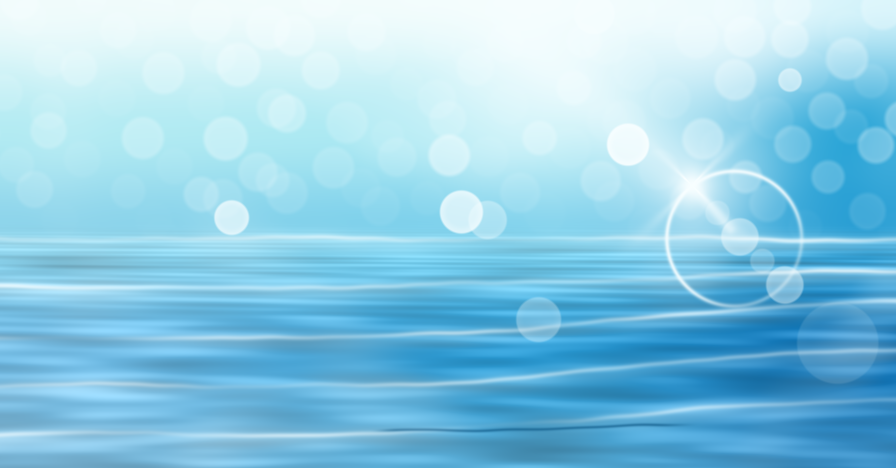
Give the GLSL for this background, as a WebGL 2 fragment shader.

```glsl
#version 300 es
precision highp float;
// Sunlit sea under a hazy sky: three vertical colour ramps are blended across
// the canvas, then stretched gradient noise and rising crests form the water.
// Soft discs, a sun glow and a lens flare are laid over it as white light.
uniform vec2 u_resolution;
out vec4 fragColor;

vec2 hash2(vec2 p) {
  vec3 q = fract(p.xyx * vec3(0.1031, 0.1030, 0.0973));
  q += dot(q, q.yzx + 33.33);
  return fract((q.xx + q.yz) * q.zy);
}

// Gradient noise, roughly -0.7 to 0.7
float noise(vec2 p) {
  vec2 i = floor(p), f = fract(p);
  vec2 u = f * f * f * (f * (f * 6.0 - 15.0) + 10.0);
  vec2 e = vec2(1.0, 0.0);
  float a = dot(hash2(i) * 2.0 - 1.0, f);
  float b = dot(hash2(i + e) * 2.0 - 1.0, f - e);
  float c = dot(hash2(i + e.yx) * 2.0 - 1.0, f - e.yx);
  float d = dot(hash2(i + 1.0) * 2.0 - 1.0, f - 1.0);
  return mix(mix(a, b, u.x), mix(c, d, u.x), u.y);
}

// Vertical colour ramp from the bottom edge to the top edge
vec3 ramp(float y, vec3 bottom, vec3 sea, vec3 horizon, vec3 sky, vec3 top) {
  vec3 c = mix(bottom, sea, smoothstep(0.0, 0.25, y));
  c = mix(c, horizon, smoothstep(0.25, 0.51, y));
  c = mix(c, sky, smoothstep(0.50, 0.73, y));
  return mix(c, top, smoothstep(0.70, 1.0, y));
}

float glow(vec2 d, float r) { return exp(-dot(d, d) / (r * r)); }

float segment(vec2 p, vec2 a, vec2 b) {
  vec2 d = b - a;
  return length(p - a - d * clamp(dot(p - a, d) / dot(d, d), 0.0, 1.0));
}

// Filled disc with a faintly brighter rim
float disc(vec2 p, vec2 c, float r, float soft) {
  float d = length(p - c);
  return (1.0 - smoothstep(r - soft, r + soft, d)) * (0.85 + 0.15 * smoothstep(0.6 * r, r, d));
}

void lighten(inout vec3 c, float amount) {
  c = mix(c, vec3(0.97, 0.995, 1.0), clamp(amount, 0.0, 1.0));
}

void main() {
  vec2 p = gl_FragCoord.xy / u_resolution.y;
  float px = max(1.0 / u_resolution.y, 0.003);

  // Base colours at the left, middle and right
  vec3 left = ramp(p.y, vec3(0.47, 0.71, 0.84), vec3(0.42, 0.71, 0.87),
    vec3(0.55, 0.83, 0.92), vec3(0.70, 0.92, 0.95), vec3(0.94, 0.985, 0.985));
  vec3 middle = ramp(p.y, vec3(0.32, 0.66, 0.83), vec3(0.15, 0.58, 0.80),
    vec3(0.47, 0.81, 0.92), vec3(0.66, 0.91, 0.95), vec3(0.95, 0.99, 0.99));
  vec3 right = ramp(p.y, vec3(0.22, 0.55, 0.76), vec3(0.04, 0.43, 0.69),
    vec3(0.16, 0.62, 0.83), vec3(0.15, 0.64, 0.84), vec3(0.82, 0.95, 0.98));
  vec3 col = mix(left, middle, smoothstep(0.1, 1.1, p.x));
  col = mix(col, right, smoothstep(1.15, 1.85, p.x));

  // Ripples, finer toward the horizon
  float water = 1.0 - smoothstep(0.42, 0.53, p.y);
  float depth = 1.0 / (0.72 - min(p.y, 0.53));
  float ripple = noise(vec2(p.x * 2.2, depth * 9.0 + p.x))
    + 0.6 * noise(vec2(p.x * 4.0 + 7.0, p.y * 48.0));
  col *= 1.0 + water * 0.28 * ripple;
  lighten(col, water * 0.3 * max(ripple, 0.0));

  // Long crests that climb to the right
  for (int i = 0; i < 5; i++) {
    float k = float(i);
    float y = 0.490 - 0.105 * k + 0.075 * smoothstep(0.0, 2.0, k) * smoothstep(0.7, 1.9, p.x);
    y += 0.014 * noise(vec2(p.x * 2.5, k * 5.3)) + 0.004 * noise(vec2(p.x * 11.0, k * 3.7));
    float d = p.y - y;
    float shine = clamp(0.6 + 1.1 * noise(vec2(p.x * 2.1 + k * 4.6, k * 2.3 + 0.5)), 0.12, 1.0);
    lighten(col, shine * (0.55 * glow(vec2(d, 0.0), 0.0055) + 0.28 * glow(vec2(d + 0.008, 0.0), 0.022)));
  }

  // Thin dark crease on the nearest wave
  float crease = 0.081 + 0.012 * smoothstep(1.0, 1.5, p.x) + 0.004 * noise(vec2(p.x * 9.0, 2.5));
  float span = smoothstep(0.79, 0.85, p.x) * (1.0 - smoothstep(1.4, 1.5, p.x));
  col = mix(col, vec3(0.05, 0.34, 0.52), 0.6 * span * glow(vec2(p.y - crease, 0.0), 0.0035));

  // Haze and broad light around the sun
  vec2 sun = vec2(1.478, 0.604);
  lighten(col, 0.16 * smoothstep(0.0, 0.5, noise(p * 3.5 + 2.0)));
  lighten(col, 0.62 * glow(p - vec2(1.17, 0.85), 0.24));
  lighten(col, 0.60 * glow(p - vec2(1.53, 0.94), 0.19));
  lighten(col, 0.42 * glow(p - sun, 0.16));
  lighten(col, 0.40 * glow(vec2(segment(p, vec2(1.1, 0.93), sun), 0.0), 0.07));

  // Scattered soft discs in three jittered grids
  for (int layer = 0; layer < 3; layer++) {
    vec2 offset = vec2(0.37, 0.61) * float(layer);
    vec2 cell = floor(p / 0.17 + offset);
    vec2 h = hash2(cell + 17.0 * float(layer)), g = hash2(cell + 51.0);
    vec2 c = (cell + 0.32 + 0.36 * h - offset) * 0.17;
    float fade = smoothstep(0.48, 0.64, c.y);
    lighten(col, fade * (0.06 + 0.32 * g.x * g.x) * disc(p, c, 0.034 + 0.014 * g.y, 0.006));
  }

  // Distinct foreground discs
  lighten(col, 0.75 * disc(p, vec2(0.495, 0.535), 0.037, px));
  lighten(col, 0.80 * disc(p, vec2(0.986, 0.547), 0.046, px));
  lighten(col, 0.38 * disc(p, vec2(1.042, 0.530), 0.041, px));
  lighten(col, 0.95 * disc(p, vec2(1.342, 0.691), 0.045, px));
  lighten(col, 0.50 * disc(p, vec2(0.960, 0.668), 0.044, px * 2.0));
  lighten(col, 0.60 * disc(p, vec2(1.688, 0.829), 0.025, px));
  lighten(col, 0.32 * disc(p, vec2(1.151, 0.317), 0.048, px));
  lighten(col, 0.55 * disc(p, vec2(1.270, 0.970), 0.043, px));
  lighten(col, 0.12 * disc(p, vec2(1.790, 0.267), 0.087, px));

  // Lens flare: ring, chain of discs, beam and sun core
  vec2 r = p - vec2(1.569, 0.490);
  float arc = 0.35 + 0.5 * smoothstep(-0.04, 0.13, max(-r.x, r.y));
  lighten(col, arc * glow(vec2(length(r) - 0.144, 0.0), 0.005));
  for (int i = 0; i < 4; i++) {
    float k = float(i);
    vec2 c = sun + vec2(0.055 + 0.048 * k) * vec2(1.0, -1.07);
    lighten(col, (0.25 + 0.2 * mod(k, 2.0)) * disc(p, c, 0.026 + 0.014 * mod(k, 2.0), px));
  }
  lighten(col, 0.5 * glow(vec2(segment(p, sun, vec2(1.56, 0.51)), 0.0), 0.012));
  vec2 s = p - sun;
  float rays = pow(abs(cos(2.0 * atan(s.y, s.x + 1e-5) + 1.57)), 40.0);
  lighten(col, 0.95 * glow(s, 0.036) + 0.35 * rays * glow(s, 0.15));
  fragColor = vec4(col, 1.0);
}
```
